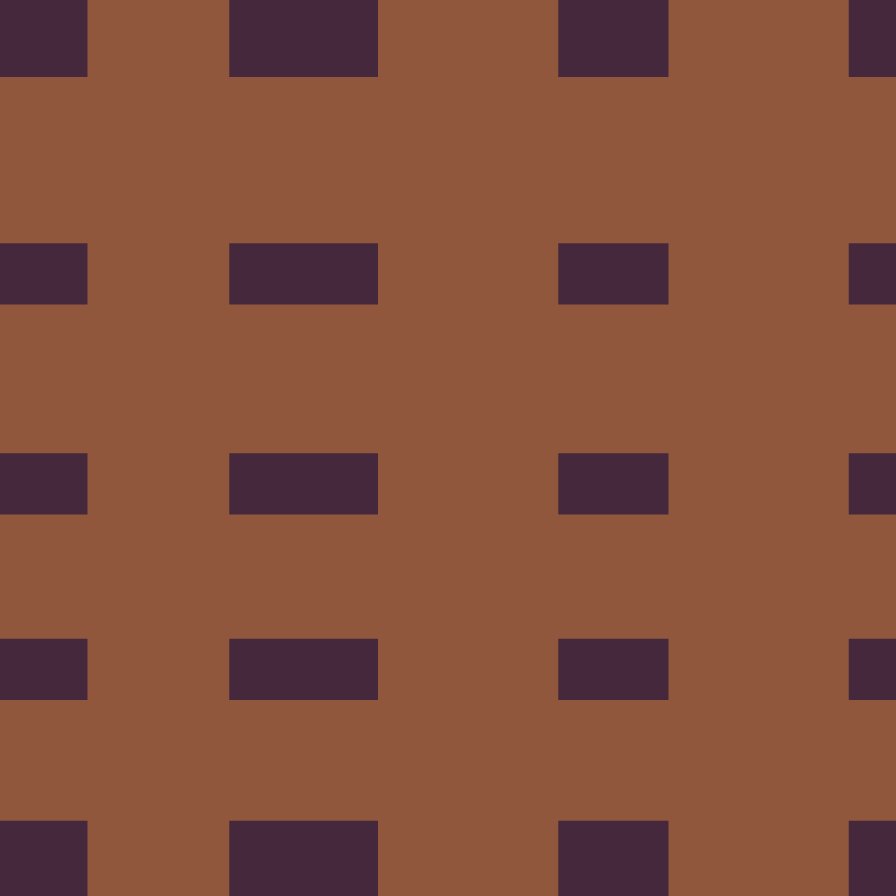
A WebGL 2 fragment shader for this pattern:

```glsl
#version 300 es
precision highp float;
// Flat lattice: three upright and four level clay bands cross a plum ground,
// leaving a 4 by 5 grid of plum blocks. Bands have uneven widths and spacing;
// each edge is smoothed by its exact coverage of the pixel.

uniform vec2 u_resolution;
out vec4 fragColor;

const vec3 CLAY = vec3(0.565, 0.341, 0.235);
const vec3 PLUM = vec3(0.271, 0.157, 0.231);

// Band edges (start, end) are measured on a grid this many units wide.
const float GRID_UNITS = 512.0;

const int UPRIGHT_COUNT = 3;
const vec2 UPRIGHT_BANDS[UPRIGHT_COUNT] = vec2[](
    vec2(50.0, 131.0), vec2(216.0, 319.0), vec2(382.0, 485.0));

const int LEVEL_COUNT = 4;
const vec2 LEVEL_BANDS[LEVEL_COUNT] = vec2[](
    vec2(43.0, 112.0), vec2(147.0, 218.0), vec2(253.0, 338.0), vec2(373.0, 468.0));

// Share of a pixel centred at position that lies inside the band.
float bandCoverage(float position, vec2 band, float pixelSize) {
    float halfWidth = 0.5 * (band.y - band.x);
    float edgeDistance = abs(position - 0.5 * (band.x + band.y)) - halfWidth;
    return clamp(0.5 - edgeDistance / pixelSize, 0.0, 1.0);
}

void main() {
    vec2 position = gl_FragCoord.xy / u_resolution * GRID_UNITS;
    vec2 pixelSize = GRID_UNITS / u_resolution;

    // Bands in one direction never overlap, so their coverages add up.
    float upright = 0.0;
    for (int i = 0; i < UPRIGHT_COUNT; i++) {
        upright += bandCoverage(position.x, UPRIGHT_BANDS[i], pixelSize.x);
    }
    float level = 0.0;
    for (int i = 0; i < LEVEL_COUNT; i++) {
        level += bandCoverage(position.y, LEVEL_BANDS[i], pixelSize.y);
    }

    // Plum shows only where neither set of bands covers the ground.
    float block = (1.0 - min(upright, 1.0)) * (1.0 - min(level, 1.0));
    fragColor = vec4(mix(CLAY, PLUM, block), 1.0);
}
```
